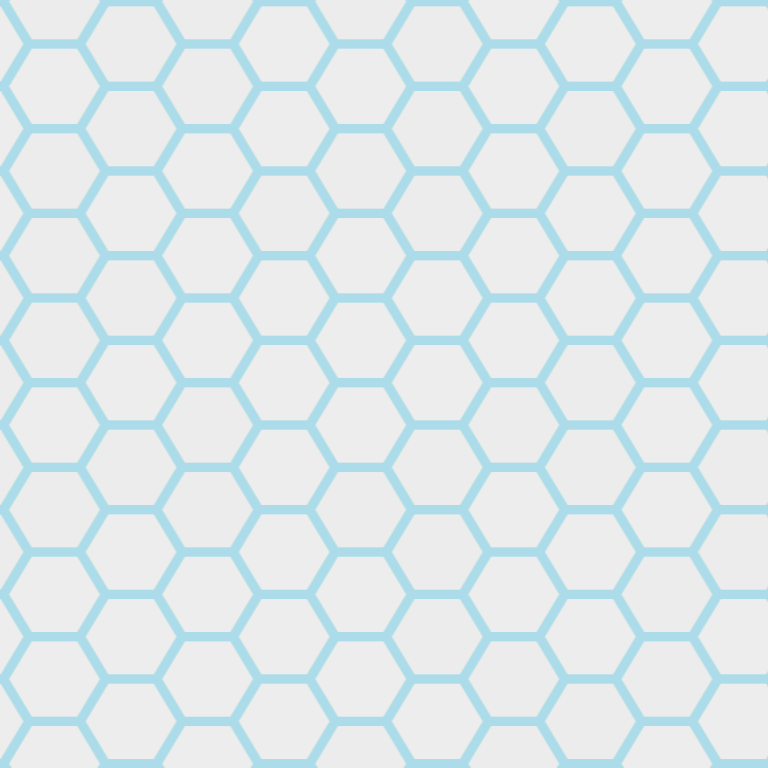
Write a three.js fragment shader that draws this pattern.

```glsl
// Honeycomb of pale grey hexagons parted by light blue lines with a faint rim.
varying vec2 vUv;

const vec2 PITCH = vec2(0.09967, 0.11025);  // column spacing, row spacing
const vec2 ORIGIN = vec2(0.0710, 0.0056);   // centre of the first cell
const float FLAT_HALF = 0.0061;             // half width of level lines
const float SLANT_HALF = 0.0056;            // half width of slanted lines
const float RIM = 0.0014;                   // soft rim along slanted lines

const vec3 FILL = vec3(0.928);
const vec3 LINE = vec3(0.675, 0.863, 0.918);
const vec3 RIM_COLOR = vec3(0.80, 0.90, 0.90);

float hash(vec2 p) {
  vec3 q = fract(vec3(p.xyx) * 0.1031);
  q += dot(q, q.yzx + 33.33);
  return fract((q.x + q.y) * q.z);
}

// Nearest centre on a rectangular lattice.
vec2 latticeCentre(vec2 p, vec2 period, vec2 shift) {
  return floor((p - shift) / period + 0.5) * period + shift;
}

// Centre of the hexagon around p, from two interleaved lattices.
vec2 hexCentre(vec2 p, vec2 pitch) {
  vec2 period = vec2(2.0 * pitch.x, pitch.y);
  vec2 a = latticeCentre(p, period, vec2(0.0));
  vec2 b = latticeCentre(p, period, vec2(pitch.x, 0.5 * pitch.y));
  vec2 toRegular = vec2(1.5, sqrt(3.0)) / pitch;
  return length((p - a) * toRegular) < length((p - b) * toRegular) ? a : b;
}

// Distances inward from the level (x) and slanted (y) sides of a hexagon.
vec2 sideDistances(vec2 offset, vec2 pitch) {
  float radius = pitch.x * 2.0 / 3.0;
  float halfHeight = 0.5 * pitch.y;
  vec2 d = abs(offset);
  vec2 normal = normalize(vec2(halfHeight, 0.5 * radius));
  return vec2(halfHeight - d.y, dot(vec2(radius, 0.0) - d, normal));
}

// Smoothed step from 0 to 1 across an edge, one pixel wide.
float cover(float dist, float pixel) {
  return clamp(dist / pixel + 0.5, 0.0, 1.0);
}

void main() {
  float pixel = max(fwidth(vUv.y), 0.00001);
  vec2 p = vUv - ORIGIN;
  vec2 centre = hexCentre(p, PITCH);
  vec2 side = sideDistances(p - centre, PITCH);

  // Cell fill with a barely visible change of tone
  vec2 cell = floor(centre / (PITCH * vec2(1.0, 0.5)) + 0.5);
  vec3 color = FILL + 0.006 * (hash(cell + 20.0) - 0.5);

  // Rim first, then the lines over it
  color = mix(RIM_COLOR, color, cover(side.y - SLANT_HALF - RIM, pixel));
  float inside = min(cover(side.x - FLAT_HALF, pixel),
                     cover(side.y - SLANT_HALF, pixel));
  gl_FragColor = vec4(mix(LINE, color, inside), 1.0);
}
```
